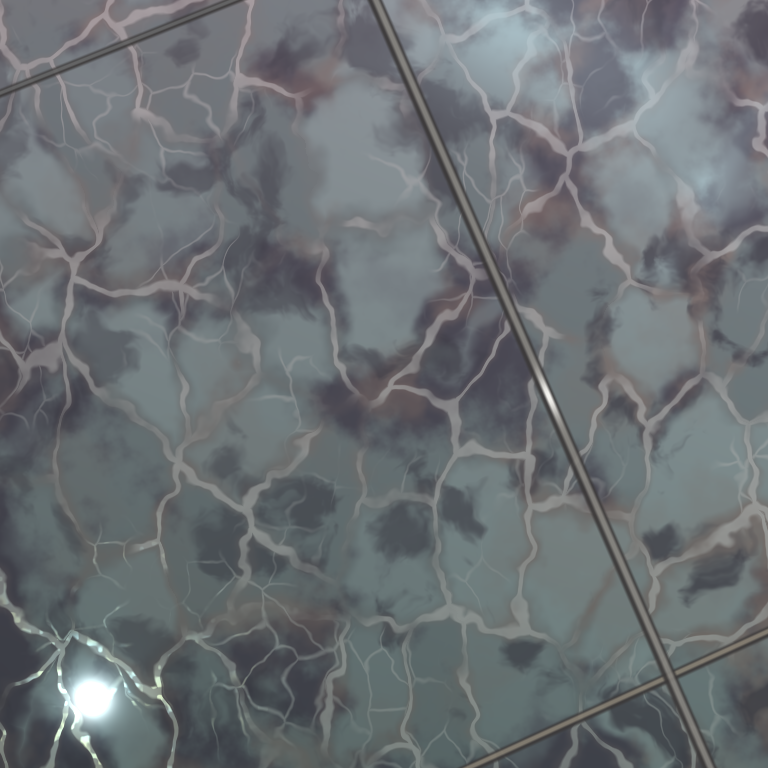
Write a Shadertoy shader that draws this texture.

```glsl
// Polished grey marble floor tiles with pale veins, thin grout joints and lamp glare.
#define SLATE vec3(0.405, 0.435, 0.445)
#define SHADOW vec3(0.285, 0.275, 0.315)
#define PALE vec3(0.505, 0.545, 0.55)
#define RUST vec3(0.47, 0.395, 0.375)
#define VEIN vec3(0.65, 0.64, 0.635)
#define HAZE vec3(0.70, 0.80, 0.83)
#define CELL_SCALE vec2(9.0, 6.0)
#define VEIN_WIDTH 0.0022
#define WARP 0.11
#define GLARE_POS vec2(0.12, 0.09)
#define JOINT_WIDTH 0.0085

float hash(vec2 p) {
    return fract(sin(dot(p, vec2(127.1, 311.7))) * 43758.5453);
}

vec2 hash2(vec2 p) {
    return vec2(hash(p), hash(p + 57.3));
}

float noise(vec2 p) {
    vec2 i = floor(p), f = fract(p);
    f = f * f * (3.0 - 2.0 * f);
    return mix(mix(hash(i), hash(i + vec2(1, 0)), f.x),
               mix(hash(i + vec2(0, 1)), hash(i + vec2(1, 1)), f.x), f.y);
}

float fbm(vec2 p) {
    float sum = 0.0, amp = 0.5;
    for (int i = 0; i < 5; i++) {
        sum += amp * noise(p);
        p = mat2(1.6, 1.2, -1.2, 1.6) * p + 11.7;
        amp *= 0.5;
    }
    return sum / 0.97;
}

// Voronoi cells: x = distance to the nearest border, y = random value of the cell
vec2 cells(vec2 p) {
    vec2 base = floor(p), nearest = vec2(0), id = vec2(0);
    float best = 8.0, border = 8.0;
    for (int k = 0; k < 9; k++) {
        vec2 g = base + vec2(k % 3 - 1, k / 3 - 1);
        vec2 r = g + hash2(g) - p;
        if (dot(r, r) < best) { best = dot(r, r); nearest = r; id = g; }
    }
    for (int k = 0; k < 25; k++) {
        vec2 g = id + vec2(k % 5 - 2, k / 5 - 2);
        vec2 r = g + hash2(g) - p, d = r - nearest;
        if (dot(d, d) > 0.0001) border = min(border, dot(0.5 * (r + nearest), normalize(d)));
    }
    return vec2(border, hash(id + 3.1));
}

float glow(vec2 p, vec2 center, float radius) {
    vec2 d = (p - center) / radius;
    return exp(-dot(d, d));
}

// Signed distance to the line through a and b
float lineDist(vec2 p, vec2 a, vec2 b) {
    vec2 d = normalize(b - a);
    return dot(p - a, vec2(-d.y, d.x));
}

// Joint with dark rims and a lighter, slightly offset core
vec3 addJoint(vec3 color, float d, float width, vec3 core, float pixel) {
    float soft = max(0.0025, pixel);
    vec3 joint = mix(core, vec3(0.23, 0.22, 0.22), smoothstep(0.15, 0.75, abs(d / width - 0.15)));
    return mix(color, joint, 0.9 * (1.0 - smoothstep(width - soft, width + soft, abs(d))));
}

void mainImage(out vec4 fragColor, in vec2 fragCoord) {
    vec2 uv = fragCoord / iResolution.xy;
    float pixel = 1.0 / iResolution.y;

    // Warped stone space
    vec2 q = uv + WARP * (vec2(fbm(uv * 7.0), fbm(uv * 7.0 + 31.0)) - 0.5);
    q += 0.012 * (vec2(noise(uv * 42.0), noise(uv * 42.0 + 19.0)) - 0.5);
    vec2 large = cells(q * CELL_SCALE);
    vec2 small = cells(q * CELL_SCALE * 2.1 + 7.0);
    float cloud = fbm(uv * 8.0 + 4.0), mottle = fbm(uv * 22.0 + 9.0);

    // Cloudy ground, rounded pale clasts and rusty matrix
    float tone = cloud + 0.45 * (mottle - 0.5);
    vec3 color = mix(SHADOW, SLATE, smoothstep(0.28, 0.56, tone));
    float clast = smoothstep(0.03, 0.24, large.x + 0.5 * (cloud - 0.5));
    color = mix(color, PALE, 0.8 * clast * smoothstep(0.2, 0.85, large.y));
    float rust = smoothstep(0.48, 0.68, fbm(uv * 10.0 + 53.0)) * (1.0 - 0.7 * clast);
    color = mix(color, RUST, rust * mix(0.3, 0.65, uv.x));
    float pit = smoothstep(0.56, 0.72, fbm(q * 13.0 + 80.0));
    color = mix(color, SHADOW * 0.85, pit * mix(0.4, 0.8, uv.x));

    // Broken pale veins, coarse and fine
    float soft = max(0.003, pixel), patchy = fbm(uv * 9.0 + 71.0);
    float coarse = 1.0 - smoothstep(VEIN_WIDTH, VEIN_WIDTH + soft, large.x / CELL_SCALE.x);
    float fine = 1.0 - smoothstep(0.0, soft, small.x / (CELL_SCALE.x * 2.1));
    coarse *= smoothstep(0.32, 0.56, patchy);
    fine *= smoothstep(0.45, 0.65, fbm(uv * 8.0 + 23.0));
    float halo = (1.0 - smoothstep(0.0, 0.014, large.x / CELL_SCALE.x)) * patchy;
    float vein = max(coarse, 0.7 * fine) * mix(0.55, 1.0, mottle);
    color = mix(color, RUST * 1.12, 0.4 * halo);
    color = mix(color, VEIN, 0.8 * vein);

    // Room light: greener and darker low on the left, hazy high on the right
    color *= mix(0.83, 1.17, 0.7 * uv.y + 0.3 * uv.x);
    color *= mix(vec3(0.94, 1.02, 1.0), vec3(1.03, 0.99, 1.02), uv.y);
    float streak = exp(-pow(lineDist(uv, vec2(0.85, 0.63), vec2(1.0, 0.87)) / 0.018, 2.0));
    float haze = 0.75 * glow(uv, vec2(0.66, 1.0), 0.11) + 0.6 * glow(uv, vec2(0.80, 0.89), 0.10)
               + 0.5 * glow(uv, vec2(0.93, 0.75), 0.055)
               + 0.45 * streak * smoothstep(0.82, 0.95, uv.x);
    color = mix(color, HAZE, min(haze, 0.85) * mix(0.45, 1.1, smoothstep(0.3, 0.6, tone)));

    // Grout joints
    float seam = lineDist(uv, vec2(0.488, 1.0), vec2(0.924, 0.0));
    float shine = glow(uv, vec2(0.716, 0.485), 0.028);
    color = addJoint(color, lineDist(uv, vec2(0.0, 0.878), vec2(0.306, 1.0)), 0.005, vec3(0.38), pixel);
    color = addJoint(color, lineDist(uv, vec2(0.612, 0.0), vec2(1.0, 0.177)), 0.0065, vec3(0.52, 0.49, 0.44), pixel);
    color = addJoint(color, seam, JOINT_WIDTH, vec3(0.52, 0.51, 0.49) + 0.5 * shine, pixel);

    // Lamp glare and glittering veins around it
    float nearLamp = glow(uv, GLARE_POS, 0.15);
    float spark = smoothstep(0.5, 0.85, noise(uv * 130.0));
    vec3 tint = mix(vec3(0.8, 0.85, 0.5), vec3(0.6, 0.9, 0.95), noise(uv * 70.0));
    color += tint * nearLamp * max(coarse, fine) * (0.15 + 0.6 * spark);
    color += vec3(0.55, 0.72, 0.8) * 0.4 * glow(uv, GLARE_POS, 0.045);
    color += 1.1 * glow(uv, GLARE_POS, 0.023);

    fragColor = vec4(clamp(color, 0.0, 1.0), 1.0);
}
```
